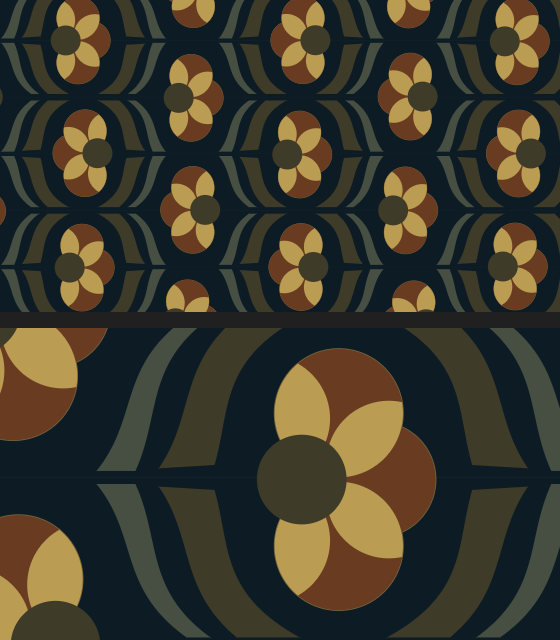
Top: the whole. Bottom: its middle third, enlarged.
Reproduce this pattern procedurally as a Shadertoy shader.

```glsl
// Half-drop retro wallpaper: lobed flowers framed by mirrored pairs of curved leaves.

// Layout, in design units (UNITS of them span the canvas height)
const float UNITS  = 430.0;
const vec2  PERIOD = vec2(300.0, 156.0);
const vec2  ORIGIN = vec2(115.0, 218.0);
const vec2  DRIFT  = vec2(3.0, 1.0);      // hand-placed wobble of each flower

// Colours
const vec3 NIGHT = vec3(0.050, 0.110, 0.140);
const vec3 SEAM  = vec3(0.085, 0.150, 0.175);
const vec3 OLIVE = vec3(0.245, 0.230, 0.160);
const vec3 SAGE  = vec3(0.275, 0.310, 0.260);
const vec3 RUST  = vec3(0.410, 0.230, 0.125);
const vec3 GOLD  = vec3(0.730, 0.610, 0.320);

// Leaf edges: offset, lean, outward flare at the foot, inward flare at the tip
const vec4 OLIVE_INNER = vec4( 55.0, 2.0,  6.0, 33.0);
const vec4 OLIVE_OUTER = vec4( 74.0, 4.0, 14.0, 21.0);
const vec4 SAGE_INNER  = vec4( 88.0, 2.0,  9.0, 25.0);
const vec4 SAGE_OUTER  = vec4(100.0, 3.0, 16.0, 25.0);
const float LEAF_TIP = 73.5;

// Flower parts, relative to the flower's middle
const vec3 HEART      = vec3(-20.5,  0.0, 20.6);   // x, y, radius
const vec3 SIDE_PETAL = vec3( 14.5,  0.0, 26.5);
const vec3 TALL_PETAL = vec3( -3.5, 30.5, 29.5);
const vec3 BACK_LENS  = vec3(-36.5, 28.0, 29.0);
const vec3 FRONT_LENS = vec3( 19.5,  7.5, 28.7);
const float RIM = 0.35;

float pixelSize() { return UNITS / iResolution.y; }

float cover(float d) { return clamp(0.5 - d / pixelSize(), 0.0, 1.0); }

float disc(vec2 p, vec3 c) { return length(p - c.xy) - c.z; }

// Signed distance across a leaf edge, positive on its outer side
float leafEdge(vec2 p, vec4 e) {
    float t = clamp(p.y / LEAF_TIP, 0.0, 1.0);
    float s = 1.0 - t;
    float x = e.x - e.y * t + e.z * pow(s, 4.0) - e.w * pow(t, 4.0);
    float slope = -(e.y + 4.0 * e.z * s * s * s + 4.0 * e.w * t * t * t) / LEAF_TIP;
    return (p.x - x) / sqrt(1.0 + slope * slope);
}

float leaf(vec2 p, vec4 inner, vec4 outer, float foot) {
    float sides = max(leafEdge(p, outer), -leafEdge(p, inner));
    return max(sides, max(foot - p.y, p.y - LEAF_TIP));
}

vec3 paintLeaves(vec3 col, vec2 p) {
    // Fold into one quarter of the repeat
    vec2 q = abs(p - PERIOD * round(p / PERIOD));
    float seam = min(q.y, 0.5 * PERIOD.y - q.y) - 0.25;
    col = mix(col, SEAM, 0.5 * cover(seam));
    float oliveFoot = 4.0 + 0.06 * (88.0 - q.x);
    col = mix(col, OLIVE, cover(leaf(q, OLIVE_INNER, OLIVE_OUTER, oliveFoot)));
    return mix(col, SAGE, cover(leaf(q, SAGE_INNER, SAGE_OUTER, 3.0)));
}

vec3 paintFlower(vec3 col, vec2 p) {
    vec2 q = vec2(p.x, abs(p.y));
    float tall = disc(q, TALL_PETAL);
    float petals = min(tall, disc(q, SIDE_PETAL));
    float lenses = max(tall, min(disc(q, BACK_LENS), disc(q, FRONT_LENS)));
    col = mix(col, GOLD, 0.6 * cover(petals - RIM));
    col = mix(col, RUST, cover(petals));
    col = mix(col, GOLD, cover(lenses));
    return mix(col, OLIVE, cover(disc(q, HEART)));
}

void mainImage(out vec4 fragColor, in vec2 fragCoord) {
    vec2 p = fragCoord * pixelSize() - ORIGIN;
    vec3 col = paintLeaves(NIGHT, p);

    // Two interleaved lattices; flowers face alternate ways
    for (int i = 0; i < 2; i++) {
        float k = float(i);
        vec2 g = p - 0.5 * k * PERIOD;
        vec2 cell = round(g / PERIOD);
        vec2 local = g - cell * PERIOD;
        float phase = dot(cell, vec2(2.1, 4.3)) + 1.7 * k;
        local -= DRIFT * vec2(sin(phase) - 0.4, sin(1.9 * phase + 1.0));
        float facing = 2.0 * mod(cell.x + cell.y + k, 2.0) - 1.0;
        col = paintFlower(col, vec2(local.x * facing, local.y));
    }
    fragColor = vec4(col, 1.0);
}
```
